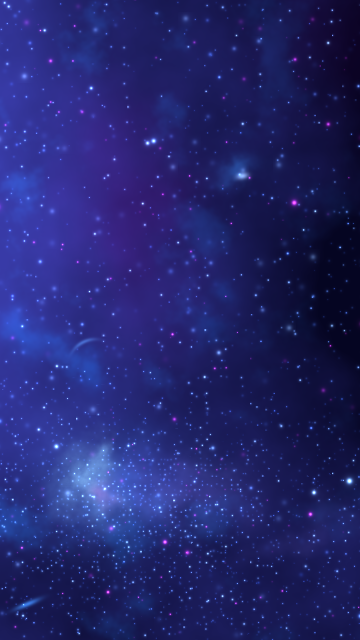
Give the GLSL for this texture, as a Shadertoy shader.

```glsl
// Deep blue and violet night sky with a glowing nebula, star dust and small coloured stars.

vec2 hash2(vec2 p) {
    vec3 h = fract(p.xyx * vec3(0.1031, 0.1030, 0.0973));
    h += dot(h, h.yzx + 33.33);
    return fract((h.xx + h.yz) * h.zy);
}

float gradientDot(vec2 cell, vec2 offset, vec2 f) {
    float angle = 6.2832 * hash2(cell + offset + 50.0).x;
    return dot(vec2(cos(angle), sin(angle)), f - offset);
}

float gradientNoise(vec2 p) {
    vec2 cell = floor(p), f = p - cell;
    vec2 w = f * f * f * (f * (f * 6.0 - 15.0) + 10.0);
    float low = mix(gradientDot(cell, vec2(0, 0), f), gradientDot(cell, vec2(1, 0), f), w.x);
    float high = mix(gradientDot(cell, vec2(0, 1), f), gradientDot(cell, vec2(1, 1), f), w.x);
    return mix(low, high, w.y);
}

float fbm(vec2 p) {
    float sum = 0.0, amplitude = 0.7;
    for (int i = 0; i < 5; i++) {
        sum += amplitude * gradientNoise(p);
        p = mat2(1.6, 1.2, -1.2, 1.6) * p + 7.3;
        amplitude *= 0.5;
    }
    return sum;
}

// Soft elliptical spot, turned by an angle
float blob(vec2 p, vec2 centre, vec2 size, float angle) {
    float c = cos(angle), s = sin(angle);
    vec2 q = mat2(c, -s, s, c) * (p - centre) / size;
    return exp(-dot(q, q));
}

// One jittered star per grid cell; radius is in cell units
vec3 starLayer(vec2 p, float cells, float density, float radius, float magentaShare) {
    vec2 g = p * cells + cells * 0.37;
    vec2 cell = floor(g);
    vec2 kind = hash2(cell + cells * 3.0);
    vec2 look = hash2(cell + cells * 5.0 + 19.0);
    vec2 d = g - cell - mix(vec2(0.2), vec2(0.8), hash2(cell + cells));
    float r = max(radius * mix(0.7, 1.2, look.y), 0.6 * cells / iResolution.y);
    float dd = dot(d, d) / (r * r);
    float glow = exp(-dd) + 0.18 * exp(-dd * 0.2);
    float power = step(kind.x, density) * mix(0.15, 1.0, look.x * look.x);
    vec3 blue = mix(vec3(0.16, 0.36, 0.85), vec3(0.55, 0.8, 0.95), look.x * look.y);
    vec3 tint = mix(blue, vec3(0.8, 0.12, 0.8), step(1.0 - magentaShare, kind.y));
    float core = exp(-dd * 2.5) * look.x * look.x;
    return power * (tint * glow + 0.35 * core);
}

void mainImage(out vec4 fragColor, in vec2 fragCoord) {
    vec2 p = fragCoord / iResolution.y;
    float across = fragCoord.x / iResolution.x;
    vec2 warp = vec2(fbm(p * 9.0), fbm(p * 9.0 + 31.0));

    // Background: bright on the left, near black on the right
    float light = 1.08 - 1.1 * across;
    light = mix(0.36 - 0.12 * across, light, smoothstep(0.05, 0.5, p.y));
    light += 0.45 * fbm(p * 3.2 + 4.0) + 0.12 * fbm(p * 11.0);
    light -= 0.12 * smoothstep(0.75, 1.0, p.y);
    light -= 0.2 * blob(p, vec2(0.56, 0.55), vec2(0.16, 0.12), 0.0);
    vec3 color = mix(vec3(0.035, 0.035, 0.17), vec3(0.21, 0.22, 0.63), clamp(light, -0.08, 1.05));

    // Violet veil and blue wisps
    vec2 q = p + 0.07 * warp;
    float violet = blob(q, vec2(0.2, 0.67), vec2(0.09, 0.17), 0.2);
    violet += 0.4 * blob(q, vec2(0.52, 0.95), vec2(0.12, 0.15), 0.0);
    color += violet * vec3(0.07, -0.025, 0.03);
    float wisps = smoothstep(0.08, 0.5, fbm(p * 8.0 + 12.0)) * (1.0 - 0.75 * across);
    color += wisps * vec3(0.01, 0.13, 0.2);
    float clouds = blob(q, vec2(0.05, 0.47), vec2(0.05, 0.025), -0.5)
        + blob(q, vec2(0.14, 0.42), vec2(0.022, 0.03), 0.3)
        + 0.6 * blob(q, vec2(0.32, 0.49), vec2(0.03, 0.02), 0.4)
        + 0.5 * blob(q, vec2(0.355, 0.55), vec2(0.022, 0.015), 0.0);
    color += clouds * vec3(0.0, 0.12, 0.2);

    // Nebula with its haze trailing to the right
    float halo = blob(q, vec2(0.17, 0.235), vec2(0.12, 0.09), 0.0);
    float haze = blob(q, vec2(0.27, 0.225), vec2(0.11, 0.045), 0.1)
        + 0.45 * blob(q, vec2(0.48, 0.17), vec2(0.09, 0.025), 0.35);
    color += halo * vec3(0.04, 0.11, 0.16) + haze * vec3(0.11, 0.10, 0.17);
    vec2 n = p + 0.055 * warp;
    float body = blob(n, vec2(0.138, 0.245), vec2(0.04, 0.052), 0.25)
        + 0.6 * blob(n, vec2(0.155, 0.305), vec2(0.015, 0.025), -0.3);
    body *= 0.85 + 0.9 * fbm(p * 24.0 + 3.0);
    color = mix(color, vec3(0.46, 0.65, 0.92), clamp(body, 0.0, 1.0));
    color += 0.2 * blob(n, vec2(0.162, 0.215), vec2(0.018), 0.0) * vec3(1.0, 0.35, 0.5);

    // Distant galaxy, comet streak and thin arc
    color += blob(q, vec2(0.36, 0.727), vec2(0.045, 0.018), 0.15) * vec3(0.05, 0.18, 0.26);
    color += blob(p, vec2(0.379, 0.725), vec2(0.009, 0.005), 0.2) * vec3(0.45, 0.55, 0.6);
    color += blob(p, vec2(0.043, 0.056), vec2(0.02, 0.004), 0.4) * vec3(0.15, 0.4, 0.6);
    float arc = abs(length(p - vec2(0.15, 0.425)) - 0.045) / 0.003;
    color += exp(-arc * arc) * blob(p, vec2(0.13, 0.466), vec2(0.02), 0.0) * vec3(0.12, 0.25, 0.3);

    // Star dust gathers around the nebula; larger stars lie everywhere
    float dust = blob(p, vec2(0.23, 0.2), vec2(0.19, 0.13), -0.2);
    float low = 1.0 - smoothstep(0.2, 0.5, p.y);
    color += 0.75 * starLayer(p, 125.0, 0.04 + 0.1 * low + 0.55 * dust, 0.15, 0.03);
    color += 0.8 * starLayer(p, 70.0, 0.14 + 0.16 * low + 0.2 * dust, 0.1, 0.1);
    color += 0.9 * starLayer(p, 38.0, 0.28, 0.065, 0.16);
    color += 0.35 * starLayer(p + 0.13, 27.0, 0.3, 0.11, 0.12);
    color += starLayer(p, 19.0, 0.26, 0.05, 0.25);
    color += 1.2 * starLayer(p, 9.0, 0.3, 0.032, 0.35);

    fragColor = vec4(clamp(color, 0.0, 1.0), 1.0);
}
```
